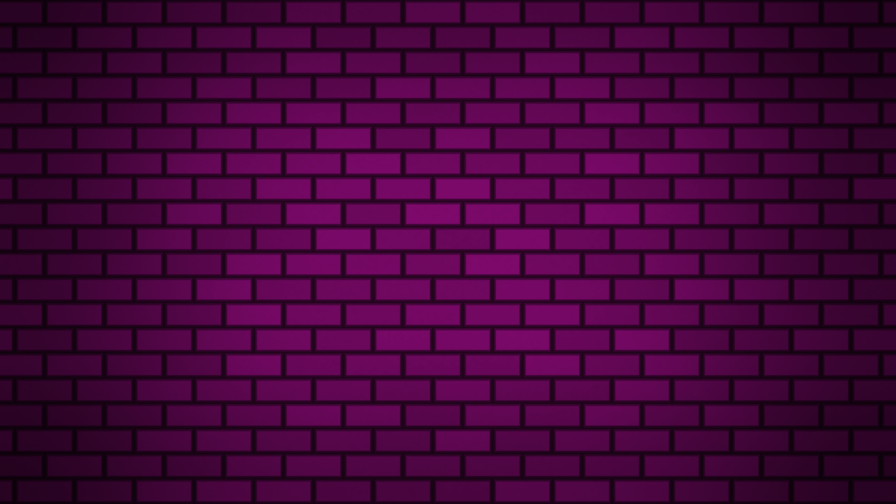
A Shadertoy shader for this pattern:

```glsl
// Purple brick wall in running bond, lit at the centre and dim towards the borders.

const float PI = 3.14159265;
const vec2 BRICKS = vec2(15.0, 20.0);        // bricks across, rows down
const vec2 GRAIN_CELLS = vec2(320.0, 180.0); // grain lattice over the canvas
const vec2 FACE_INSET = vec2(0.12, 0.11);    // lengths in row heights
const vec2 BODY_INSET = vec2(0.055, 0.030);
const float SOFTNESS = 0.085;
const vec3 BRICK_COLOUR = vec3(0.49, 0.035, 0.42);
const vec3 MORTAR_COLOUR = vec3(0.13, 0.022, 0.11);

float hash(vec2 p) {
    return fract(sin(dot(p, vec2(127.1, 311.7))) * 43758.5453);
}

// Value noise that wraps after `period` cells
float wrappedNoise(vec2 p, vec2 period) {
    vec2 cell = floor(p);
    vec2 f = fract(p);
    f = f * f * (3.0 - 2.0 * f);
    vec2 a = mod(cell, period);
    vec2 b = mod(cell + 1.0, period);
    float low = mix(hash(a), hash(vec2(b.x, a.y)), f.x);
    float high = mix(hash(vec2(a.x, b.y)), hash(b), f.x);
    return mix(low, high, f.y);
}

float boxDistance(vec2 p, vec2 halfSize, float radius) {
    vec2 d = abs(p) - halfSize + radius;
    return length(max(d, 0.0)) + min(max(d.x, d.y), 0.0) - radius;
}

float coverage(float dist, float width) {
    return smoothstep(0.5 * width, -0.5 * width, dist);
}

// Brightness of the bevel: level sides catch more light than upright ones
float bevelShade(vec2 p, vec2 halfSize) {
    vec2 gap = abs(p) - halfSize;
    float upright = 0.46 - 0.06 * sign(p.x);
    float level = 0.52 + 0.07 * sign(p.y);
    return gap.x > gap.y ? upright : level;
}

// Periodic falloff: broad at the centre, smooth across the borders
float vignette(vec2 uv) {
    vec2 fall = 0.5 + 0.5 * cos(2.0 * PI * uv);
    vec2 light = mix(vec2(1.0), vec2(0.48, 0.68), fall * fall);
    return light.x * light.y;
}

vec3 brickWall(vec2 uv, float aspect, float edge) {
    // Running bond: alternate rows shift by half a brick
    vec2 grid = uv * BRICKS;
    float row = floor(grid.y);
    grid.x -= 0.25 + 0.5 * mod(row, 2.0);
    vec2 id = mod(floor(grid), BRICKS);

    // Local position measured in row heights
    vec2 size = vec2(aspect * BRICKS.y / BRICKS.x, 1.0);
    vec2 p = (fract(grid) - 0.5) * size;
    vec2 faceHalf = 0.5 * size - FACE_INSET;
    float face = boxDistance(p, faceHalf, 0.02);
    float body = boxDistance(p, 0.5 * size - BODY_INSET, 0.02);

    // Tone per brick, with fine surface grain
    float grain = wrappedNoise(uv * GRAIN_CELLS, GRAIN_CELLS) - 0.5;
    float tone = mix(0.83, 1.0, hash(id + 3.7)) + 0.025 * grain;
    vec3 brick = BRICK_COLOUR * tone;

    vec3 bevel = brick * bevelShade(p, faceHalf);
    vec3 colour = mix(MORTAR_COLOUR, bevel, coverage(body, edge));
    return mix(colour, brick, coverage(face, edge));
}

void mainImage(out vec4 fragColor, in vec2 fragCoord) {
    vec2 uv = fragCoord / iResolution.xy;
    float aspect = iResolution.x / iResolution.y;
    float edge = max(SOFTNESS, BRICKS.y / iResolution.y);
    vec3 colour = brickWall(uv, aspect, edge) * vignette(uv);
    fragColor = vec4(colour, 1.0);
}
```
